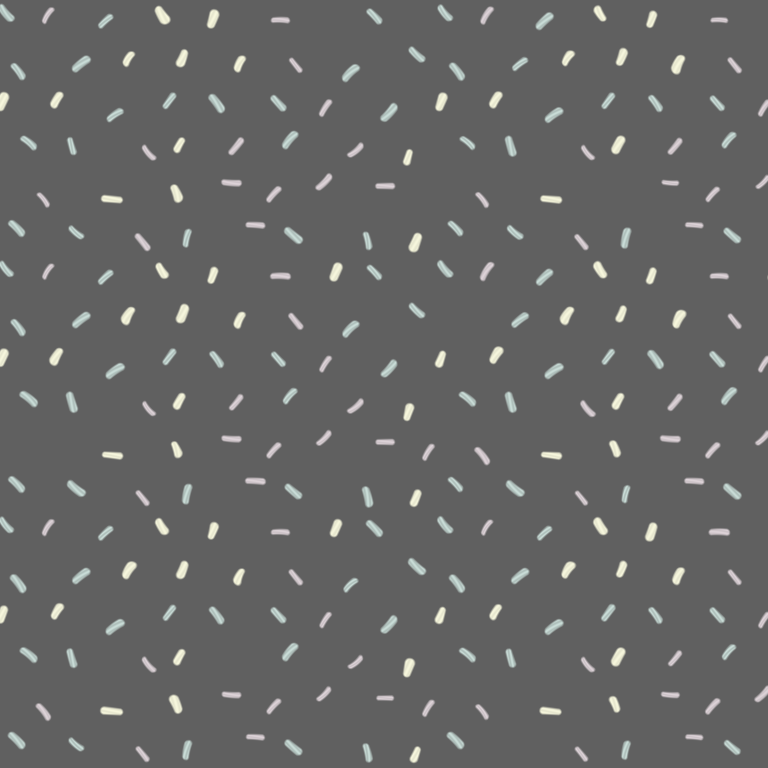
A three.js fragment shader for this pattern:

```glsl
// Pale sugar sprinkles scattered on flat charcoal grey.
// Staggered, jittered cells each hold one bent, tapered capsule; placement
// repeats in a large tile while size and shape vary from copy to copy.
varying vec2 vUv;

const vec2 GRID = vec2(14.0, 18.0);  // cells across the canvas
const vec2 TILE = vec2(8.0, 6.0);    // cells before the layout repeats

const vec3 CHARCOAL = vec3(0.378);
const vec3 MINT = vec3(0.79, 0.865, 0.845);
const vec3 BLUSH = vec3(0.865, 0.825, 0.845);
const vec3 CREAM = vec3(0.965, 0.965, 0.865);

float hash(vec2 p, float seed) {
  vec3 q = fract(vec3(p.xyx) * 0.1031 + seed * 0.1373);
  q += dot(q, q.yzx + 33.33);
  return fract((q.x + q.y) * q.z);
}

vec2 rotate(vec2 p, float angle) {
  float c = cos(angle), s = sin(angle);
  return vec2(c * p.x + s * p.y, c * p.y - s * p.x);
}

// Capsule along x, widening towards one end; size is (half length, radius)
float sprinkleDistance(vec2 p, vec2 size, float taper) {
  float core = size.x - size.y;
  float radius = size.y * (1.0 + taper * clamp(p.x / size.x, -1.0, 1.0));
  return length(vec2(max(abs(p.x) - core, 0.0), p.y)) - radius;
}

// Each kind keeps to its own tilt, mirrored at random, with a rarer alternative
float pickAngle(vec2 id, float tilt, float rareTilt, float rarity) {
  float side = hash(id, 5.0) < 0.5 ? -1.0 : 1.0;
  float base = hash(id, 6.0) < rarity ? rareTilt : tilt;
  float spread = base < 0.1 ? 0.2 : 0.35;
  return side * (base + spread * (hash(id, 7.0) - 0.5));
}

// Colour in rgb, coverage in a
vec4 sprinkle(vec2 p, vec2 id, vec2 cell) {
  float kind = hash(id, 3.0);
  float vary = hash(cell, 8.0);
  vec3 tint = MINT;
  vec2 size = vec2(0.0133, 0.0045);
  float angle = pickAngle(id, 0.78, 1.45, 0.22);
  float taper = 0.08;
  float streak = 0.13;

  if (kind > 0.72) {
    tint = CREAM;
    size = vec2(0.0122, 0.0053);
    angle = pickAngle(id, 1.12, 0.0, 0.14);
    if (abs(angle) < 0.3) size = vec2(0.0150, 0.0046);
    taper = 0.28 * (hash(cell, 9.0) - 0.5) * 2.0;
    streak = 0.06;
  } else if (kind > 0.39) {
    tint = BLUSH;
    size = vec2(0.0128, 0.0036);
    angle = pickAngle(id, 0.87, 0.0, 0.27);
    streak = 0.07;
  }
  size *= mix(vec2(0.87, 0.83), vec2(1.07, 1.14), vary);

  // Bow the long axis slightly
  vec2 q = rotate(p, angle);
  float along = q.x / size.x;
  float bend = 0.0036 * (hash(id, 10.0) - 0.5);
  q.y += bend * (along * along - 0.4);

  // Soft rim and faint lengthwise streaks
  float d = sprinkleDistance(q, size, taper);
  float coverage = 1.0 - smoothstep(-0.0019, 0.0017, d);
  float groove = 0.5 + 0.5 * cos(5.5 * q.y / size.y + 2.0 * along + 4.0 * vary);
  return vec4(tint * (1.0 - streak * groove), coverage);
}

void main() {
  vec3 color = CHARCOAL;
  float baseRow = floor(vUv.y * GRID.y);

  for (int j = -1; j <= 1; j++) {
    float row = baseRow + float(j);
    float shift = 0.5 * mod(row, 2.0);
    float baseCol = floor(vUv.x * GRID.x - shift);
    for (int i = -1; i <= 1; i++) {
      vec2 cell = vec2(baseCol + float(i), row);
      vec2 id = mod(cell, TILE) + 3.0;
      vec2 jitter = (vec2(hash(id, 1.0), hash(id, 2.0)) - 0.5) * vec2(0.46, 0.5);
      vec2 center = (cell + vec2(0.5 + shift, 0.5) + jitter) / GRID;
      vec4 s = sprinkle(vUv - center, id, cell + 20.0);
      float present = step(0.03, hash(cell + 20.0, 4.0));
      color = mix(color, s.rgb, s.a * present);
    }
  }
  gl_FragColor = vec4(color, 1.0);
}
```
